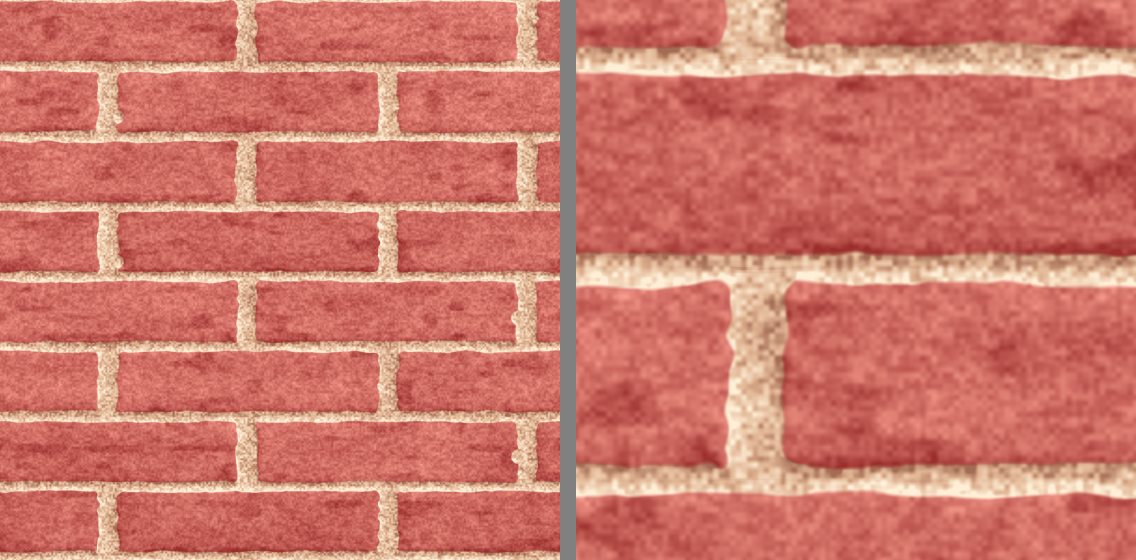
Left, the full canvas; right, a detail of the centre.
A Shadertoy shader for this texture:

```glsl
// Weathered red brick wall in running bond, eight courses of two bricks, with sandy mortar.

float hash(vec2 p) {
    uvec2 q = uvec2(ivec2(p) + 64);
    uint h = q.x * 1597334677u ^ q.y * 3812015801u;
    h = (h ^ (h >> 15)) * 2246822519u;
    h = (h ^ (h >> 13)) * 3266489917u;
    return float((h ^ (h >> 16)) & 65535u) / 65535.0;
}

// Value noise with a whole number of cells across the canvas, so it wraps
float noise(vec2 uv, vec2 cells, float seed) {
    vec2 p = uv * cells, i = floor(p), f = fract(p);
    f = f * f * (3.0 - 2.0 * f);
    vec2 a = floor(mod(i + 0.5, cells)) + seed * 517.0;
    vec2 b = floor(mod(i + 1.5, cells)) + seed * 517.0;
    return mix(mix(hash(a), hash(vec2(b.x, a.y)), f.x),
               mix(hash(vec2(a.x, b.y)), hash(b), f.x), f.y);
}

// Offset from the centre of the nearest brick (xy) and its column and course (zw)
vec4 brickCell(vec2 uv) {
    float v = uv.y * 8.0 - 0.047;
    float course = floor(v);
    float u = uv.x * 2.0 - (mod(course, 2.0) > 0.5 ? 0.882 : 0.386);
    vec2 offset = (fract(vec2(u, v)) - 0.5) / vec2(2.0, 8.0);
    return vec4(offset, mod(floor(u), 2.0), mod(course, 8.0));
}

// Signed distance to the worn brick outline, negative inside
float brickDistance(vec2 uv) {
    vec4 cell = brickCell(uv);
    vec2 p = cell.xy, halfSize = vec2(0.2325, 0.0535);
    float radius = 0.007;
    vec2 q = abs(p) - halfSize + radius;
    float d = length(max(q, 0.0)) + min(max(q.x, q.y), 0.0) - radius;

    // Ragged edges, rougher at the ends than along the beds
    float ends = smoothstep(0.21, 0.23, abs(p.x));
    d += (noise(uv, vec2(24.0, 40.0), 1.0) - 0.5) * 0.005;
    d += (noise(uv, vec2(90.0), 2.0) - 0.5) * mix(0.002, 0.006, ends);

    // A chip bitten out of one end of some bricks
    float pick = hash(cell.zw + 31.0);
    float side = hash(cell.zw + 57.0) < 0.5 ? -1.0 : 1.0;
    vec2 chip = vec2(side * 0.235, (hash(cell.zw + 83.0) - 0.5) * 0.08);
    float bite = (pick > 0.6 ? 0.013 : 0.0) - length(p - chip);
    return max(d, bite);
}

void mainImage(out vec4 fragColor, in vec2 fragCoord) {
    vec2 uv = fragCoord / iResolution.xy;
    vec4 cell = brickCell(uv);
    float d = brickDistance(uv);

    // Light from the upper right catches slopes around the bricks
    vec2 e = vec2(0.0014, 0.0018);
    float slope = (brickDistance(uv + e) - brickDistance(uv - e)) / (2.0 * length(e));
    float relief = clamp(slope, -1.0, 1.0) * exp(-abs(d) / 0.006);

    // Grain and stains
    float fine = noise(uv, vec2(300.0), 3.0) - 0.5;
    float medium = noise(uv, vec2(130.0, 190.0), 4.0) - 0.5;
    float pits = noise(uv, vec2(50.0, 76.0), 5.0) - 0.5;
    float stain = noise(uv, vec2(9.0, 26.0), 6.0) - 0.5;

    // Fired clay, each brick in its own tone
    float tone = 0.55 + 0.45 * fine + 0.45 * medium + 0.22 * pits + 0.28 * stain;
    tone += (hash(cell.zw + 11.0) - 0.5) * 0.14;
    tone -= mod(cell.w, 4.0) < 0.5 ? 0.1 : 0.0;
    tone -= 0.35 * smoothstep(0.66, 0.9, noise(uv, vec2(22.0, 60.0), 7.0));
    tone += relief * (relief < 0.0 ? 0.65 : 0.2);
    vec3 clay = mix(vec3(0.69, 0.28, 0.26), vec3(0.93, 0.56, 0.51), clamp(tone, -0.35, 1.15));

    // Sandy mortar, bright above and right of a brick, shaded below and left
    float sand = 0.56 + 0.75 * fine + 0.4 * medium + 0.2 * stain;
    sand += relief * (0.65 + 0.5 * stain);
    sand = clamp(sand, -0.1, 1.1);
    vec3 buff = vec3(0.88, 0.71, 0.58);
    vec3 mortar = sand < 0.5 ? mix(vec3(0.68, 0.47, 0.37), buff, sand * 2.0)
                             : mix(buff, vec3(0.98, 0.9, 0.8), sand * 2.0 - 1.0);

    // Soft join between brick and mortar
    float edge = max(0.0016, 0.75 / iResolution.y);
    vec3 color = mix(clay, mortar, smoothstep(-edge, edge, d));
    fragColor = vec4(clamp(color, 0.0, 1.0), 1.0);
}
```
